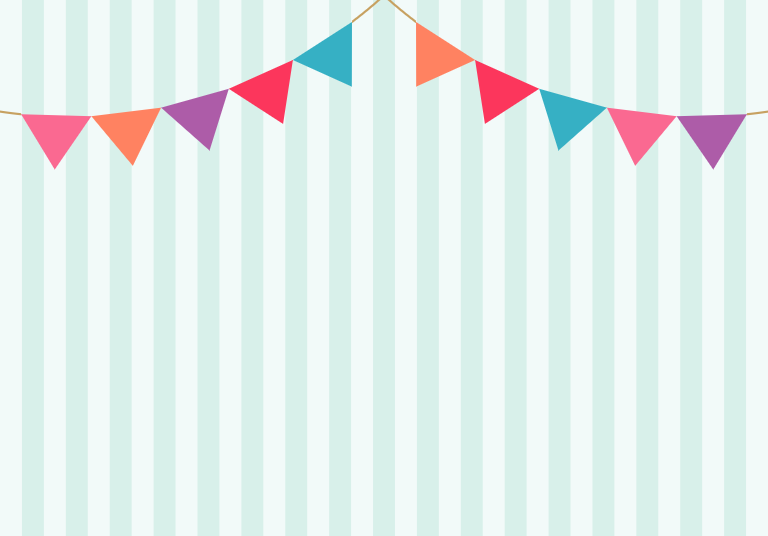
Reproduce this background procedurally as a WebGL 2 fragment shader.

```glsl
#version 300 es
precision highp float;

uniform vec2 u_resolution;
out vec4 fragColor;

// Lengths are fractions of the canvas width
const float STRIPE_COUNT = 17.5;
const int   FLAG_COUNT   = 5;
const vec2  FIRST_CORNER = vec2(0.0417, 0.0286); // from the top centre, y down
const float FLAG_WIDTH   = 0.0915;
const float FLAG_HEIGHT  = 0.0707;
const float FIRST_TILT   = 0.572;
const float TILT_STEP    = 0.15;
const float ROPE_WIDTH   = 0.0028;

const vec3 STRIPE_LIGHT = vec3(0.949, 0.980, 0.976);
const vec3 STRIPE_MINT  = vec3(0.847, 0.941, 0.918);
const vec3 ROPE_TAN     = vec3(0.78, 0.63, 0.38);
const vec3 ORANGE = vec3(1.00, 0.51, 0.38);
const vec3 RED    = vec3(0.99, 0.21, 0.36);
const vec3 TEAL   = vec3(0.21, 0.69, 0.77);
const vec3 PINK   = vec3(0.98, 0.41, 0.57);
const vec3 PURPLE = vec3(0.68, 0.36, 0.66);

// Flag colours, from the centre outwards
const vec3 RIGHT_COLORS[FLAG_COUNT] = vec3[](ORANGE, RED, TEAL, PINK, PURPLE);
const vec3 LEFT_COLORS[FLAG_COUNT]  = vec3[](TEAL, RED, PURPLE, ORANGE, PINK);

// Antialiased fill of a signed distance
float coverage(float dist) {
    return clamp(0.5 - dist * u_resolution.x, 0.0, 1.0);
}

// Isosceles triangle hanging from the x axis towards +y
float flagDistance(vec2 p, float halfWidth, float height) {
    vec2 sideNormal = normalize(vec2(height, halfWidth));
    float side = dot(vec2(abs(p.x) - halfWidth, p.y), sideNormal);
    return max(-p.y, side);
}

// Circular arc passing through every flag corner
float ropeDistance(vec2 p) {
    float radius = 0.5 * FLAG_WIDTH / sin(0.5 * TILT_STEP);
    float startAngle = FIRST_TILT + 0.5 * TILT_STEP;
    vec2 center = FIRST_CORNER + radius * vec2(sin(startAngle), -cos(startAngle));
    return abs(length(p - center) - radius) - 0.5 * ROPE_WIDTH;
}

vec3 stripes(float x) {
    float dist = abs(fract(x * STRIPE_COUNT - 0.25) - 0.5) - 0.25;
    return mix(STRIPE_LIGHT, STRIPE_MINT, coverage(dist / STRIPE_COUNT));
}

void main() {
    vec2 p = vec2(gl_FragCoord.x, u_resolution.y - gl_FragCoord.y) / u_resolution.x;
    vec3 color = stripes(p.x);

    // Both garlands share one mirrored shape
    bool isRight = p.x > 0.5;
    p.x = abs(p.x - 0.5);

    // Walk along the garland, turning a little at each flag
    vec2 corner = FIRST_CORNER;
    vec3 flagColor = vec3(0.0);
    float flagCover = 0.0;
    for (int i = 0; i < FLAG_COUNT; i++) {
        float tilt = FIRST_TILT - TILT_STEP * float(i);
        vec2 along = vec2(cos(tilt), sin(tilt));
        vec2 down = vec2(-along.y, along.x);
        vec2 q = p - corner - 0.5 * FLAG_WIDTH * along;
        vec2 local = vec2(dot(q, along), dot(q, down));
        float cover = coverage(flagDistance(local, 0.5 * FLAG_WIDTH, FLAG_HEIGHT));
        flagColor = mix(flagColor, isRight ? RIGHT_COLORS[i] : LEFT_COLORS[i], step(flagCover, cover));
        flagCover = max(flagCover, cover);
        corner += FLAG_WIDTH * along;
    }

    // The rope shows only beyond the two ends of the row of flags
    float beyondFlags = max(FIRST_CORNER.x - p.x, p.x - corner.x);
    color = mix(color, ROPE_TAN, coverage(max(ropeDistance(p), -beyondFlags)));
    color = mix(color, flagColor, flagCover);

    fragColor = vec4(color, 1.0);
}
```
